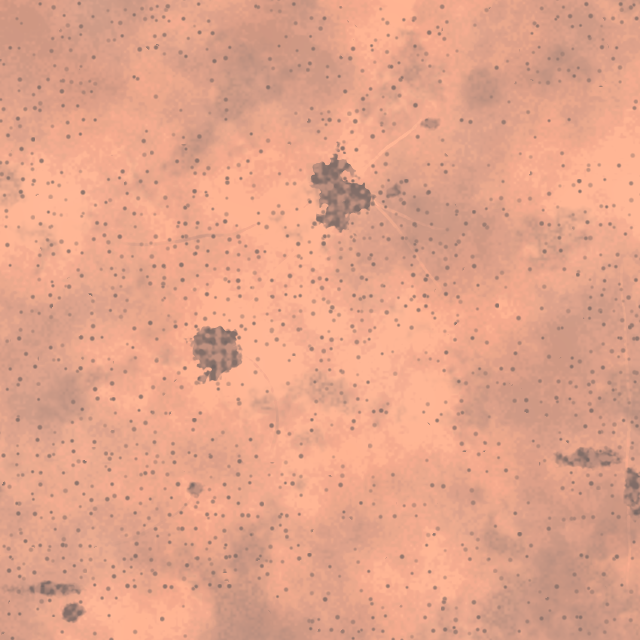
This texture is drawn by a WebGL 2 fragment shader. Its source:

```glsl
#version 300 es
precision highp float;
precision highp int;
// Dry orange scrubland from above: mottled soil, scattered shrubs, thickets and faint tracks.

uniform vec2 u_resolution;
out vec4 fragColor;

// Soil, from shaded to sunlit
const vec3 SOIL_DARK  = vec3(0.81, 0.60, 0.52);
const vec3 SOIL_DULL  = vec3(0.87, 0.63, 0.54);
const vec3 SOIL_MID   = vec3(0.92, 0.66, 0.55);
const vec3 SOIL_WARM  = vec3(0.96, 0.67, 0.56);
const vec3 SOIL_LIGHT = vec3(1.00, 0.71, 0.58);
// Vegetation
const vec3 SCRUB       = vec3(0.67, 0.53, 0.48);
const vec3 SHRUB       = vec3(0.53, 0.44, 0.41);
const vec3 THICKET_DIM = vec3(0.44, 0.39, 0.38);
const vec3 THICKET_LIT = vec3(0.72, 0.55, 0.49);

const float PATCH_SCALE  = 4.5;    // soil patches across the canvas
const float PATCH_SPREAD = 0.105;  // typical deviation of the patch noise
const float GRAIN_SCALE  = 210.0;
const float GRAIN_AMOUNT = 0.95;
const float SHRUB_SCALE  = 44.0;   // shrub cells across the canvas
const float SHRUB_RADIUS = 0.0032;
const float SOFT_EDGE    = 0.0018;
const float TRACK_WIDTH  = 0.0022;

// Thickets: centre and radii
const int THICKET_COUNT = 9;
const vec4 THICKETS[THICKET_COUNT] = vec4[](
  vec4(0.525, 0.690, 0.040, 0.056), vec4(0.340, 0.450, 0.034, 0.044),
  vec4(0.935, 0.284, 0.042, 0.012), vec4(0.985, 0.235, 0.014, 0.036),
  vec4(0.065, 0.080, 0.040, 0.009), vec4(0.305, 0.240, 0.011, 0.011),
  vec4(0.115, 0.042, 0.014, 0.012), vec4(0.620, 0.700, 0.011, 0.010),
  vec4(0.670, 0.807, 0.015, 0.008));

// Tracks: start and end, then bend and tone (negative is a dark gully)
const int TRACK_COUNT = 8;
const vec4 TRACKS[TRACK_COUNT] = vec4[](
  vec4(0.55, 0.71, 0.67, 0.82), vec4(0.57, 0.70, 0.70, 0.52),
  vec4(0.50, 0.64, 0.36, 0.48), vec4(0.49, 0.685, 0.17, 0.62),
  vec4(0.37, 0.45, 0.42, 0.28), vec4(0.32, 0.25, 0.15, 0.15),
  vec4(0.97, 0.60, 0.98, 0.00), vec4(0.58, 0.69, 0.71, 0.64));
const vec2 TRACK_STYLE[TRACK_COUNT] = vec2[](
  vec2(0.04, 0.55), vec2(0.05, 0.50), vec2(-0.04, 0.50), vec2(0.07, -0.50),
  vec2(0.20, -0.55), vec2(0.13, -0.35), vec2(0.01, 0.40), vec2(-0.05, 0.50));

// Integer hash giving two values in 0..1
vec2 hash2(vec2 cell) {
  uvec2 v = uvec2(ivec2(floor(cell))) * 1664525u + 1013904223u;
  v.x += v.y * 1664525u;
  v.y += v.x * 1664525u;
  v ^= v >> 16u;
  v.x += v.y * 1664525u;
  v.y += v.x * 1664525u;
  v ^= v >> 16u;
  return vec2(v >> 8u) / 16777216.0;
}

float valueNoise(vec2 p) {
  vec2 i = floor(p), f = fract(p);
  f = f * f * (3.0 - 2.0 * f);
  return mix(mix(hash2(i).x, hash2(i + vec2(1, 0)).x, f.x),
             mix(hash2(i + vec2(0, 1)).x, hash2(i + vec2(1, 1)).x, f.x), f.y);
}

float fbm(vec2 p, int octaves) {
  float sum = 0.0, weight = 1.0, total = 0.0;
  for (int i = 0; i < octaves; i++) {
    sum += weight * valueNoise(p);
    total += weight;
    weight *= 0.65;
    p = mat2(1.6, 1.2, -1.2, 1.6) * p + 17.3;
  }
  return sum / total;
}

// Colour ramp over a roughly normal tone
vec3 soilColor(float tone) {
  vec3 c = mix(SOIL_DARK, SOIL_DULL, smoothstep(-1.9, -0.75, tone));
  c = mix(c, SOIL_MID, smoothstep(-0.75, 0.0, tone));
  c = mix(c, SOIL_WARM, smoothstep(0.0, 0.75, tone));
  return mix(c, SOIL_LIGHT, smoothstep(0.75, 1.5, tone));
}

// One shrub at most per cell, kept clear of the cell border
float shrubLayer(vec2 p, float scale, float density) {
  vec2 cell = floor(p * scale);
  vec2 place = hash2(cell + 31.0), kind = hash2(cell + 577.0);
  float d = length(p - (cell + 0.2 + 0.6 * place) / scale);
  float radius = SHRUB_RADIUS * mix(0.6, 1.1, kind.y);
  float cover = 1.0 - smoothstep(radius - SOFT_EDGE, radius + SOFT_EDGE, d);
  return cover * step(kind.x, density) * mix(0.4, 0.95, place.y);
}

// Coverage of a wavering arc between two points
float trackCover(vec2 p, vec4 ends, float bend) {
  vec2 span = ends.zw - ends.xy, q = p - ends.xy;
  float len = length(span), s = dot(q, span) / (len * len);
  float across = (q.y * span.x - q.x * span.y) / len;
  float offset = 4.0 * bend * len * s * (1.0 - s) + 0.012 * (valueNoise(p * 22.0) - 0.5);
  float slope = 4.0 * bend * (1.0 - 2.0 * s);
  float d = abs(across - offset) / sqrt(1.0 + slope * slope);
  float fade = smoothstep(0.0, 0.05, s) * (1.0 - smoothstep(0.8, 1.0, s));
  return fade * (1.0 - smoothstep(TRACK_WIDTH * 0.4, TRACK_WIDTH * 1.7, d));
}

void main() {
  vec2 p = gl_FragCoord.xy / u_resolution.y;
  float grain = valueNoise(p * GRAIN_SCALE) - 0.5;

  // Soil with tracks worn into it
  float tone = (fbm(p * PATCH_SCALE + 7.0, 6) - 0.5) / PATCH_SPREAD + grain * GRAIN_AMOUNT;
  tone -= 0.5 * smoothstep(0.65, 1.0, p.y) - 0.15;
  float wear = 0.4 + 0.9 * valueNoise(p * 35.0);
  for (int i = 0; i < TRACK_COUNT; i++)
    tone += 2.6 * wear * TRACK_STYLE[i].y * trackCover(p, TRACKS[i], TRACK_STYLE[i].x);
  vec3 color = soilColor(tone);
  color.gb += vec2(0.03, 0.035) * (fbm(p * 7.0 + 91.0, 3) - 0.5);

  // Thin scrub in loose drifts
  float scrub = smoothstep(0.56, 0.74, fbm(p * 8.0 + 43.0, 5));
  color = mix(color, SCRUB, scrub * (0.45 + 0.5 * grain));

  // Scattered shrubs, denser in some areas
  float density = mix(0.12, 0.75, smoothstep(0.3, 0.7, fbm(p * 5.0 + 23.0, 3)));
  float shrubs = shrubLayer(p, SHRUB_SCALE, density);
  shrubs = max(shrubs, shrubLayer(p + 3.37, SHRUB_SCALE * 1.4, density * 0.4));
  color = mix(color, SHRUB, shrubs);

  // Thickets with ragged borders and speckled crowns
  float ragged = 2.4 * (fbm(p * 32.0 + 11.0, 4) - 0.5);
  float thicket = 0.0;
  for (int i = 0; i < THICKET_COUNT; i++) {
    vec2 radii = THICKETS[i].zw;
    float d = (length((p - THICKETS[i].xy) / radii) - 1.0 + ragged) * min(radii.x, radii.y);
    thicket = max(thicket, 1.0 - smoothstep(-0.004, 0.004, d));
  }
  float crown = smoothstep(0.15, 0.85, valueNoise(p * 120.0 + 5.0) + 0.4 * grain);
  color = mix(color, mix(THICKET_DIM, THICKET_LIT, crown), 0.85 * thicket);

  fragColor = vec4(clamp(color, 0.0, 1.0), 1.0);
}
```
